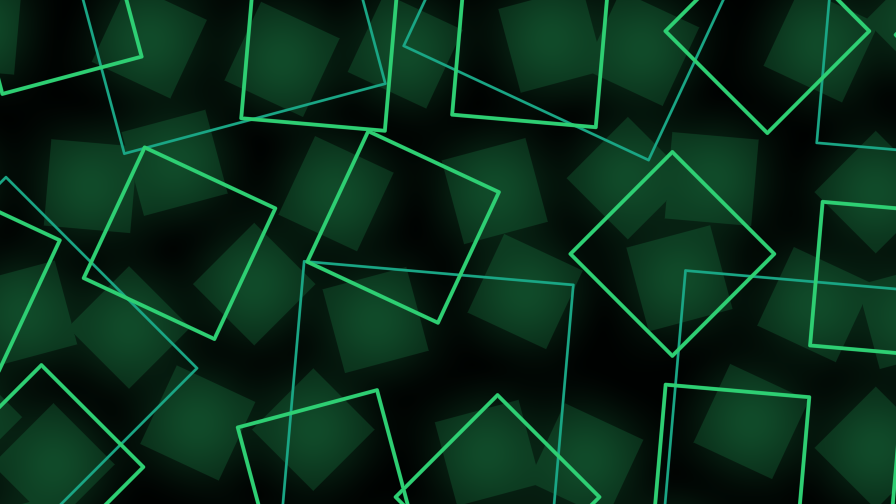
Give the GLSL for this background, as a WebGL 2 fragment shader.

```glsl
#version 300 es
precision highp float;
// Scattered glowing green squares under bright green and teal square outlines on black.

uniform vec2 u_resolution;
out vec4 outColor;

vec3 hash3(vec2 cell, float seed) {
    vec3 q = fract(vec3(cell.xyx + seed) * vec3(0.1031, 0.1030, 0.0973));
    q += dot(q, q.yxz + 33.33);
    return fract((q.xxy + q.yzz) * q.zyx);
}

mat2 rotation(float angle) {
    float c = cos(angle), s = sin(angle);
    return mat2(c, s, -s, c);
}

float boxDistance(vec2 p, float halfSide) {
    vec2 d = abs(p) - halfSide;
    return length(max(d, 0.0)) + min(max(d.x, d.y), 0.0);
}

// Jittered, turned squares on a staggered grid.
// Returns nearest signed distance, nearest outline distance and merged soft glow.
vec3 squareField(vec2 p, float spacing, float halfSide, float jitter, float seed) {
    vec2 grid = p / spacing;
    float nearest = 1e3, outline = 1e3, dark = 1.0;
    for (int j = -1; j <= 1; j++) {
        float row = floor(grid.y) + float(j);
        float stagger = 0.5 * mod(row, 2.0);
        for (int i = -1; i <= 1; i++) {
            float column = floor(grid.x - stagger) + float(i);
            vec3 rnd = hash3(vec2(column, row) + 40.0, seed);
            vec2 center = vec2(column + stagger, row) + 0.5 + (rnd.xy - 0.5) * jitter;
            float angle = radians(45.0 - 20.0 * floor(rnd.z * 4.0));
            vec2 q = rotation(angle) * (p - center * spacing);

            float d = boxDistance(q, halfSide);
            nearest = min(nearest, d);
            outline = min(outline, abs(d));
            vec2 soft = 1.0 - smoothstep(halfSide - 0.085, halfSide + 0.095, abs(q));
            dark *= 1.0 - soft.x * soft.y;
        }
    }
    return vec3(nearest, outline, 1.0 - dark);
}

// Antialiased coverage of the region where d is negative
float coverage(float d) {
    float pixel = 1.0 / u_resolution.y;
    return 1.0 - smoothstep(-0.7 * pixel, 0.7 * pixel, d);
}

void main() {
    vec2 p = gl_FragCoord.xy / u_resolution.y;
    vec3 green = vec3(0.18, 0.81, 0.45);
    vec3 teal = vec3(0.10, 0.65, 0.52);

    // Filled squares with their blurred halo
    vec3 tiles = squareField(p, 0.265, 0.086, 0.42, 3.0);
    vec3 color = mix(vec3(0.0, 0.008, 0.004), green, 0.23 * tiles.z);
    color = mix(color, green, 0.16 * coverage(tiles.x));

    // Large thin outlines, then smaller bold ones on top
    vec3 large = squareField(p + vec2(0.3, 0.15), 0.75, 0.268, 0.2, 17.0);
    color = mix(color, teal, coverage(large.y - 0.0027));
    vec3 bold = squareField(p + vec2(0.1, 0.2), 0.46, 0.143, 0.28, 29.0);
    color = mix(color, green, coverage(bold.y - 0.0038));

    outColor = vec4(color, 1.0);
}
```
